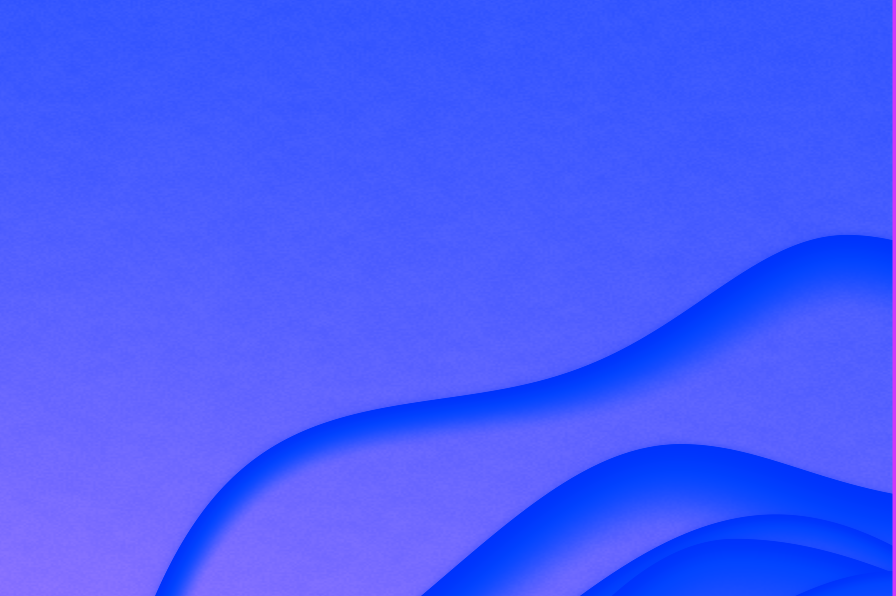
Write a Shadertoy shader that draws this background.

```glsl
// Layered blue waves with shaded rims rising over a grainy violet-blue gradient.

const vec3 SKY_BLUE    = vec3(0.208, 0.337, 1.00);
const vec3 LOW_VIOLET  = vec3(0.468, 0.42, 1.00);
const vec3 CREST_BLUE  = vec3(0.00, 0.20, 0.99); // right at the crest line
const vec3 RIM_BLUE    = vec3(0.005, 0.27, 1.00); // body of the rim
const vec3 EDGE_PINK   = vec3(0.80, 0.22, 0.98);
const float EDGE_WIDTH = 0.0039;  // pink strip, share of the width
const float SHADOW_REACH = 0.006; // soft shade outside each rim
const float SHADOW_DEPTH = 0.25;
const vec2 GRAIN_SCALE = vec2(240.0, 340.0); // fine speckles per canvas height
const float GRAIN_DEPTH = 0.038;
const vec2 MOTTLE_SCALE = vec2(24.0, 50.0);  // broader patches per canvas height
const float MOTTLE_DEPTH = 0.02;
const int WAVE_COUNT = 5;

// Per wave: rim width at the left, rim width at the right, inner lightness.
const vec3 RIMS[WAVE_COUNT] = vec3[](
    vec3(0.075, 0.135, 1.00),
    vec3(0.14,  0.17, 0.95),
    vec3(0.09,  0.06, 0.42),
    vec3(0.12,  0.11, 0.28),
    vec3(0.06,  0.06, 0.18));

float hash(vec2 p) {
    return fract(sin(dot(p, vec2(12.9898, 78.233))) * 43758.5453);
}

float valueNoise(vec2 p) {
    vec2 cell = floor(p);
    vec2 f = smoothstep(0.0, 1.0, fract(p));
    float low = mix(hash(cell), hash(cell + vec2(1.0, 0.0)), f.x);
    float high = mix(hash(cell + vec2(0.0, 1.0)), hash(cell + 1.0), f.x);
    return mix(low, high, f.y);
}

// Bell-shaped crest; each side has its own (fall, width).
float hill(float x, vec2 crest, vec2 leftSide, vec2 rightSide) {
    vec2 side = x < crest.x ? leftSide : rightSide;
    float d = (x - crest.x) / side.y;
    return crest.y - side.x * (1.0 - exp(-d * d));
}

// Steep climb that levels off into a plateau.
float shoulder(float x, float start, float height, float width) {
    return height * (1.0 - exp(-(x - start) / width));
}

// Height of each wave, from the back to the front.
float waveHeight(int wave, float x) {
    if (wave == 0) return shoulder(x, 0.173, 0.34, 0.0985)
        + hill(x, vec2(0.945, 0.266), vec2(0.266, 0.2236), vec2(0.27, 0.28));
    if (wave == 1) return hill(x, vec2(0.76, 0.255), vec2(0.555, 0.37), vec2(0.105, 0.188));
    if (wave == 2) return hill(x, vec2(0.866, 0.137), vec2(0.60, 0.43), vec2(0.60, 0.43));
    if (wave == 3) return hill(x, vec2(0.82, 0.096), vec2(1.50, 0.534), vec2(0.30, 0.385));
    return hill(x, vec2(1.0, 0.042), vec2(0.30, 0.29), vec2(0.30, 0.29));
}

// Approximate distance below the wave line, in canvas heights.
float waveDepth(int wave, vec2 uv, float aspect) {
    const float STEP = 0.001;
    float slope = (waveHeight(wave, uv.x + STEP) - waveHeight(wave, uv.x - STEP))
        / (2.0 * STEP * aspect);
    return (waveHeight(wave, uv.x) - uv.y) / sqrt(1.0 + slope * slope);
}

void mainImage(out vec4 fragColor, in vec2 fragCoord) {
    vec2 uv = fragCoord / iResolution.xy;
    float aspect = iResolution.x / iResolution.y;
    vec2 p = vec2(uv.x * aspect, uv.y);
    float soft = 0.5 / iResolution.y;

    // Gradient, warmest in the lower left corner
    float warmth = pow(max(1.0 - uv.y, 0.0), 1.2) * (1.27 - 0.5 * uv.x);
    vec3 gradient = mix(SKY_BLUE, LOW_VIOLET, warmth);

    // Grain and faint mottling
    float grain = GRAIN_DEPTH * (valueNoise(p * GRAIN_SCALE) - 0.5)
        + MOTTLE_DEPTH * (valueNoise(p * MOTTLE_SCALE) - 0.5);
    gradient += grain * vec3(1.0, 0.7, 0.0);
    vec3 color = gradient;

    // Waves, back to front
    for (int i = 0; i < WAVE_COUNT; i++) {
        float depth = waveDepth(i, uv, aspect);
        float rimWidth = mix(RIMS[i].x, RIMS[i].y, smoothstep(0.5, 0.95, uv.x));
        float light = RIMS[i].z * smoothstep(0.25 * rimWidth, rimWidth, depth);
        vec3 rim = mix(CREST_BLUE, RIM_BLUE, smoothstep(0.0, 0.4 * rimWidth, depth));
        float shadow = SHADOW_DEPTH * exp(-max(-depth, 0.0) / SHADOW_REACH);
        color = mix(color, CREST_BLUE, shadow);
        color = mix(color, mix(rim, gradient, light), smoothstep(-soft, soft, depth));
    }

    // Thin strip along the right side
    float strip = smoothstep(-soft, soft, (uv.x - 1.0 + EDGE_WIDTH) * aspect);
    fragColor = vec4(mix(color, EDGE_PINK, strip), 1.0);
}
```
